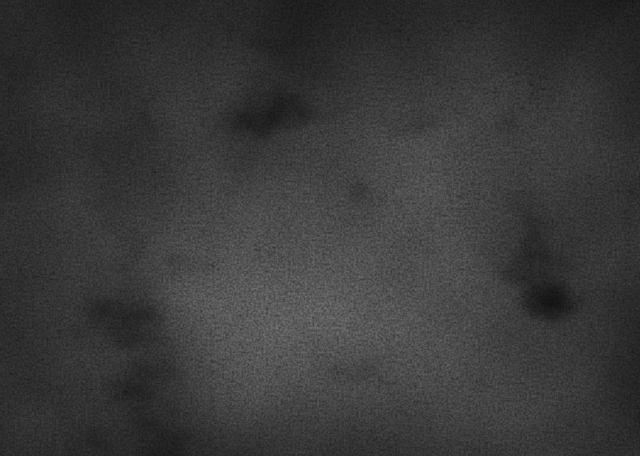
Give the GLSL for this texture, as a Shadertoy shader.

```glsl
const float BASE_TONE = 0.192;
const vec2 GLOW_CENTER = vec2(0.53, 0.38);   // fraction of the canvas
const vec2 GLOW_RADIUS = vec2(0.47, 0.42);   // canvas heights
const float GLOW_GAIN = 0.135;
const vec2 CORE_CENTER = vec2(0.49, 0.34);
const vec2 CORE_RADIUS = vec2(0.20, 0.16);
const float CORE_GAIN = 0.045;
const float CLOUD_SCALE = 2.6;
const float CLOUD_GAIN = 0.085;
const float SMUDGE_SCALE = 4.3;
const float SMUDGE_GAIN = 0.14;
const float EDGE_WIDTH = 0.16;
const float EDGE_DARKENING = 0.17;
const float TOP_DARKENING = 0.13;
const float GRAIN_SCALE = 187.0;
const float GRAIN_GAIN = 0.30;               // relative to local tone
const vec2 WEAVE_SCALE = vec2(48.0, 133.0);
const float WEAVE_GAIN = 0.11;
const vec2 FLECK_SCALE = vec2(63.0, 121.0);
const float FLECK_GAIN = 0.20;

// Integer hash mapped to a unit gradient
vec2 gradientAt(ivec2 cell) {
    uint h = uint(cell.x) * 1597334673u ^ uint(cell.y) * 3812015801u;
    h = (h ^ (h >> 16)) * 2246822519u;
    h = (h ^ (h >> 13)) * 3266489917u;
    h ^= h >> 16;
    float angle = float(h & 65535u) * 6.28318 / 65536.0;
    return vec2(cos(angle), sin(angle));
}

float gradientNoise(vec2 p) {
    ivec2 cell = ivec2(floor(p));
    vec2 f = fract(p);
    vec2 w = f * f * f * (f * (f * 6.0 - 15.0) + 10.0);
    float a = dot(gradientAt(cell), f);
    float b = dot(gradientAt(cell + ivec2(1, 0)), f - vec2(1, 0));
    float c = dot(gradientAt(cell + ivec2(0, 1)), f - vec2(0, 1));
    float d = dot(gradientAt(cell + ivec2(1, 1)), f - vec2(1, 1));
    return mix(mix(a, b, w.x), mix(c, d, w.x), w.y);
}

float fbm(vec2 p) {
    float sum = 0.0;
    float gain = 1.0;
    for (int octave = 0; octave < 4; octave++) {
        sum += gain * gradientNoise(p);
        p = mat2(0.8, 0.6, -0.6, 0.8) * p * 2.03 + 7.3;
        gain *= 0.45;
    }
    return sum;
}

float softSpot(vec2 offset, vec2 radius) {
    vec2 d = offset / radius;
    return exp(-dot(d, d));
}

// Broad light, drifting clouds and dark borders
float smokyTone(vec2 uv, vec2 p, vec2 aspect) {
    float tone = BASE_TONE;
    tone += GLOW_GAIN * softSpot(p - GLOW_CENTER * aspect, GLOW_RADIUS);
    tone += CORE_GAIN * softSpot(p - CORE_CENTER * aspect, CORE_RADIUS);
    tone += CLOUD_GAIN * fbm(p * CLOUD_SCALE + 3.7);
    float smudge = fbm(p * SMUDGE_SCALE * vec2(0.8, 1.0) + 21.4);
    tone -= SMUDGE_GAIN * smoothstep(0.15, 0.95, smudge);

    vec2 border = min(uv, 1.0 - uv) * aspect;
    float edge = 1.0 - smoothstep(0.0, EDGE_WIDTH, min(border.x, border.y));
    float top = smoothstep(0.6, 1.0, uv.y);
    return tone * (1.0 - EDGE_DARKENING * edge) * (1.0 - TOP_DARKENING * top);
}

// Fine paper grain, faint weave and short dark flecks
float paperRelief(vec2 p) {
    float grain = gradientNoise(p * GRAIN_SCALE)
                + 0.7 * gradientNoise(p * GRAIN_SCALE * 1.57 + 31.7);
    float weave = gradientNoise(p * WEAVE_SCALE + 11.3)
                + 0.6 * gradientNoise(p * WEAVE_SCALE.yx + 47.9);
    float fleck = smoothstep(0.28, 0.55, gradientNoise(p * FLECK_SCALE + 5.1));
    float patches = smoothstep(-0.1, 0.4, gradientNoise(p * 9.0 + 63.2));
    return GRAIN_GAIN * grain + WEAVE_GAIN * weave - FLECK_GAIN * fleck * patches;
}

void mainImage(out vec4 fragColor, in vec2 fragCoord) {
    vec2 uv = fragCoord / iResolution.xy;
    vec2 aspect = vec2(iResolution.x / iResolution.y, 1.0);
    vec2 p = uv * aspect;
    float tone = smokyTone(uv, p, aspect) * (1.0 + paperRelief(p));
    fragColor = vec4(vec3(clamp(tone, 0.0, 1.0)), 1.0);
}
```
